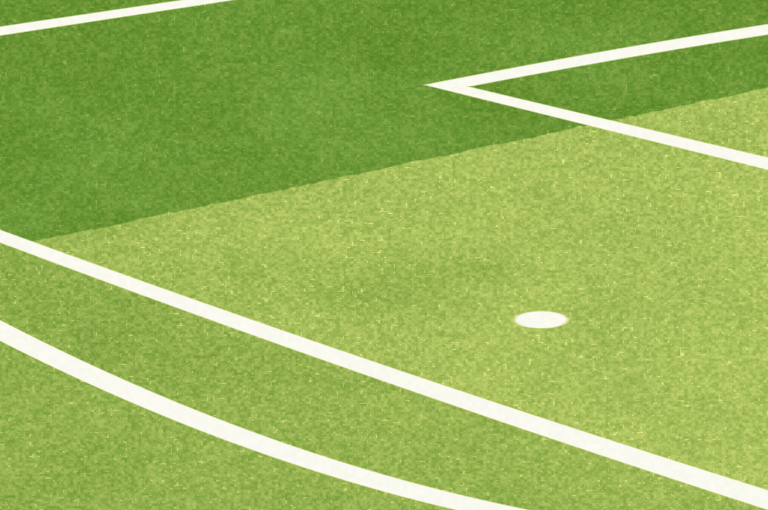
Give the GLSL for this texture, as a WebGL 2 fragment shader.

```glsl
#version 300 es
precision highp float;
// Draws a mown sports pitch with two grass tones, white markings and a spot.

uniform vec2 u_resolution;
out vec4 fragColor;

float hash(vec2 p) {
  vec3 q = fract(vec3(p.xyx) * 0.1031);
  q += dot(q, q.yzx + 33.33);
  return fract((q.x + q.y) * q.z);
}

float noise(vec2 p) {
  vec2 i = floor(p), f = fract(p);
  f = f * f * (3.0 - 2.0 * f);
  return mix(mix(hash(i), hash(i + vec2(1, 0)), f.x),
             mix(hash(i + vec2(0, 1)), hash(i + vec2(1, 1)), f.x), f.y);
}

float fbm(vec2 p) {
  float sum = 0.0, weight = 0.5;
  for (int i = 0; i < 4; i++) {
    sum += weight * noise(p);
    p = p * 2.03 + 17.3;
    weight *= 0.5;
  }
  return sum / 0.9375;
}

// Soft coverage, positive distance lies inside
float fill(float d) {
  float soft = max(0.0022, 0.8 / u_resolution.y);
  return smoothstep(-soft, soft, d);
}

float band(float offset, float halfWidth) {
  return fill(halfWidth - abs(offset));
}

// Rounded soft patch of worn turf
float patchAt(vec2 p, vec2 center, vec2 size) {
  vec2 q = (p - center) / size;
  return exp(-dot(q, q));
}

float markings(vec2 p) {
  float x = p.x;

  // Far touch line, long diagonal and sweeping arc
  float paint = band(p.y - (0.939 + 0.15 * x), 0.009 - 0.003 * x);
  float diagonal = 0.537 - 0.372 * x + 0.018 * x * x;
  paint = max(paint, band(p.y - diagonal, 0.0127 + 0.0045 * x));
  float arc = 0.352 - 0.515 * x + 0.1546 * x * x;
  paint = max(paint, band(p.y - arc, 0.0205 - 0.005 * x));

  // Box corner: an outer wedge with an inner wedge cut out
  float t = x - 0.883;
  float upper = 0.834 + 0.195 * t - 0.031 * t * t;
  float lower = 0.829 - 0.243 * t;
  float lowerHalf = 0.009 + 0.005 * t;
  float outer = fill(min(upper + 0.0105 - p.y, p.y - lower + lowerHalf));
  float inner = fill(min(upper - 0.0105 - p.y, p.y - lower - lowerHalf));
  paint = max(paint, outer * (1.0 - inner));

  // Spot, flattened by perspective
  vec2 spot = (p - vec2(1.057, 0.373)) / vec2(0.052, 0.0168);
  return max(paint, fill((1.0 - length(spot)) * 0.018));
}

vec3 turf(vec2 p) {
  vec3 darkGrass = vec3(0.42, 0.585, 0.21);
  vec3 midGrass = vec3(0.55, 0.67, 0.29);
  vec3 lightGrass = vec3(0.67, 0.76, 0.37);

  // Broad tone: brighter to the right, deeper at the lower left
  float cloud = fbm(p * vec2(5.0, 11.0)) - 0.5;
  float diagonal = 0.537 - 0.372 * p.x + 0.018 * p.x * p.x;
  float beyond = smoothstep(-0.03, 0.03, p.y - diagonal);
  float light = mix(0.05 + 0.3 * p.x, 0.64 + 0.2 * p.x, beyond) + 0.7 * cloud;
  light -= 0.5 * patchAt(p, vec2(0.957, 0.473), vec2(0.07, 0.025));
  light -= 0.4 * patchAt(p, vec2(0.76, 0.41), vec2(0.13, 0.04));
  vec3 color = mix(midGrass, lightGrass, clamp(light, -0.4, 1.15));

  // Dark mown stripe with a slightly ragged border
  float border = 0.537 + 0.2104 * (p.x - 0.117);
  border += 0.004 * (noise(p * 70.0) - 0.5);
  float shade = fill(p.y - border) * fill(p.y - diagonal);
  color = mix(color, darkGrass + 0.09 * cloud, shade);

  // Fine blades and scattered sunlit flecks
  float blades = noise(p * vec2(150.0, 190.0)) - 0.5;
  blades += 0.6 * (noise(p * vec2(290.0, 330.0) + 41.0) - 0.5);
  float fleck = smoothstep(0.8, 1.0, noise(p * vec2(170.0, 210.0) + 83.0));
  color += vec3(0.15, 0.105, 0.11) * blades * mix(1.0, 0.75, shade);
  return color + vec3(0.16, 0.12, 0.12) * fleck * mix(1.0, 0.65, shade);
}

void main() {
  vec2 p = gl_FragCoord.xy / u_resolution * vec2(1.5, 1.0);
  float paint = markings(p);
  vec3 white = vec3(0.99, 0.99, 0.95) - 0.02 * noise(p * 120.0);
  vec3 color = mix(turf(p), white, paint);

  // Warm fringe where paint meets grass
  color += vec3(0.04, 0.0, -0.08) * paint * (1.0 - paint) * 2.0;
  fragColor = vec4(clamp(color, 0.0, 1.0), 1.0);
}
```
